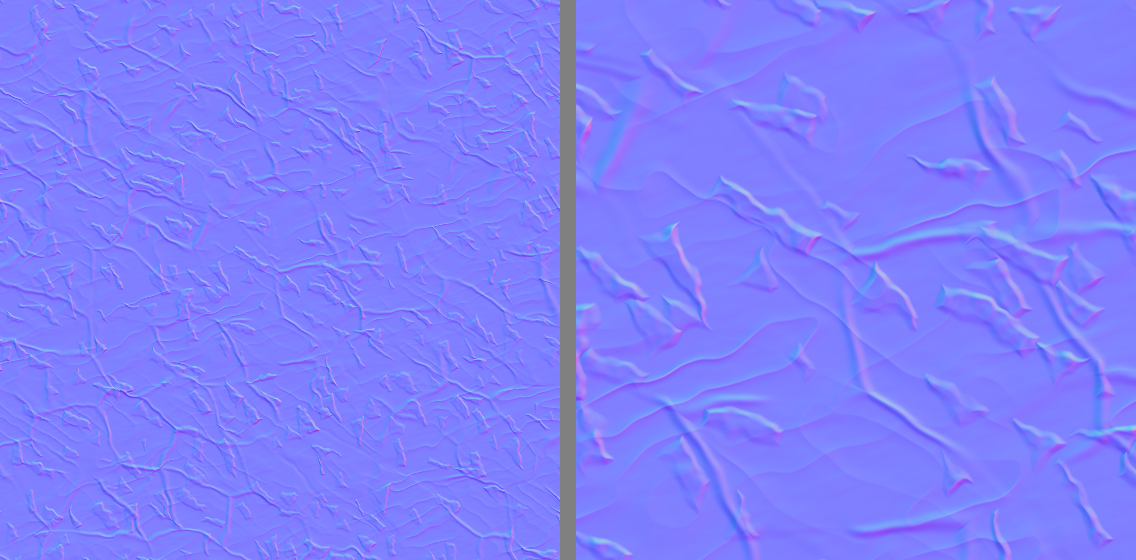
Left, the full canvas; right, a detail of the centre.
This texture map is drawn by a WebGL 1 fragment shader. Its source:

```glsl
precision highp float;

uniform vec2 u_resolution;

const float SAMPLE_STEP = 0.0013;   // spacing of the slope samples
const float RELIEF = 1.0;           // overall strength of the slopes

const float CHIP_GRID = 24.0;
const float CHIP_SHARE = 0.62;
const float CHIP_HEIGHT = 0.0019;
const float CHIP_EDGE = 0.0055;
const vec2 CHIP_MIN = vec2(0.010, 0.004);
const vec2 CHIP_MAX = vec2(0.029, 0.012);
const float CHIP_STEEPEST = -1.5;   // range of chip directions, radians
const float CHIP_FLATTEST = -0.15;

const vec2 FOLD_SCALE = vec2(7.0, 11.0);
const float FOLD_ANGLE = -0.5;
const float FOLD_WIDTH = 0.06;
const float FOLD_HEIGHT = 0.0011;
const float FAULT_HEIGHT = 0.0011;

const vec2 STREAK_SCALE = vec2(13.0, 48.0);
const float STREAK_ANGLE = 0.36;
const float CROSS_ANGLE = -0.6;
const float STREAK_HEIGHT = 0.00075;
const float GRAIN_HEIGHT = 0.00013;

float hash1(vec2 p) {
  vec3 q = fract(vec3(p.xyx) * 0.1031);
  q += dot(q, q.yzx + 33.33);
  return fract((q.x + q.y) * q.z);
}

vec2 hash2(vec2 p) {
  return vec2(hash1(p + 17.3), hash1(p + 71.9));
}

float noise(vec2 p) {
  vec2 i = floor(p), f = fract(p);
  f = f * f * f * (f * (f * 6.0 - 15.0) + 10.0);
  vec2 e = vec2(1.0, 0.0);
  return mix(mix(hash1(i), hash1(i + e.xy), f.x),
             mix(hash1(i + e.yx), hash1(i + e.xx), f.x), f.y);
}

vec2 noise2(vec2 p) {
  return vec2(noise(p), noise(p + 43.7)) - 0.5;
}

// Coordinates in a frame whose x axis points along the angle
vec2 turn(vec2 p, float angle) {
  float c = cos(angle), s = sin(angle);
  return vec2(c * p.x + s * p.y, c * p.y - s * p.x);
}

// Cell pattern: x = distance from the border, y = random value of the cell
vec2 cells(vec2 p) {
  vec2 base = floor(p);
  float first = 8.0, second = 8.0, id = 0.0;
  for (int j = -1; j <= 1; j++) {
    for (int i = -1; i <= 1; i++) {
      vec2 cell = base + vec2(float(i), float(j));
      float d = length(cell + 0.1 + 0.8 * hash2(cell) - p);
      if (d < first) {
        second = first;
        first = d;
        id = hash1(cell + 5.1);
      } else {
        second = min(second, d);
      }
    }
  }
  return vec2(second - first, id);
}

// Raised slanted flakes, tapered and steepest on their upper right side
float chips(vec2 p, float rough) {
  vec2 base = floor(p * CHIP_GRID);
  float top = 0.0;
  for (int j = -1; j <= 1; j++) {
    for (int i = -1; i <= 1; i++) {
      vec2 cell = base + vec2(float(i), float(j));
      if (hash1(cell + 3.7) > CHIP_SHARE) continue;
      vec2 shape = hash2(cell + 120.0);
      vec2 kind = hash2(cell + 260.0);
      vec2 q = p - (cell + hash2(cell)) / CHIP_GRID;
      q = turn(q, mix(CHIP_STEEPEST, CHIP_FLATTEST, kind.x));
      vec2 size = mix(CHIP_MIN, CHIP_MAX, shape);
      float taper = 1.0 + (kind.y * 1.8 - 0.9) * q.x / size.x;
      q.y += (shape.y - 0.5) * 0.5 * q.x;
      float d = max(abs(q.x) - size.x, abs(q.y) - size.y * taper);
      float ramp = 0.65 + 0.35 * clamp(q.y / size.y, -1.0, 1.0);
      float body = smoothstep(0.0, CHIP_EDGE, -d) * ramp;
      top = max(top, body * (0.5 + 0.5 * shape.x) * (1.0 + kind.y * rough));
    }
  }
  return top;
}

// Thin crests of stretched noise
float streaks(vec2 p, float angle) {
  float crest = 1.0 - abs(2.0 * noise(turn(p, angle) * STREAK_SCALE) - 1.0);
  return crest * crest * crest;
}

float height(vec2 p) {
  vec2 w = p + 0.022 * noise2(p * 13.0) + 0.008 * noise2(p * 48.0 + 9.0);
  vec2 jagged = w + 0.0035 * noise2(p * 130.0);

  float rough = 1.1 * (noise(p * 150.0 + 31.0) - 0.5);
  float h = CHIP_HEIGHT * chips(jagged, rough);

  // Long folds and slight steps between the large plates
  vec2 plate = cells(turn(w, FOLD_ANGLE) * FOLD_SCALE);
  float strength = smoothstep(0.25, 0.7, noise(p * 17.0 + 60.0));
  h += FOLD_HEIGHT * strength * exp(-pow(plate.x / FOLD_WIDTH, 2.0));
  h += FAULT_HEIGHT * (plate.y - 0.5) * smoothstep(0.0, 0.12, plate.x);

  // Fine creases in two directions, in patches
  float patchy = smoothstep(0.2, 0.75, noise(p * 11.0 + 80.0));
  h += STREAK_HEIGHT * mix(0.3, 1.0, patchy) * streaks(w, STREAK_ANGLE);
  h += STREAK_HEIGHT * (1.0 - patchy) * 0.7 * streaks(w + 7.0, CROSS_ANGLE);
  return h + GRAIN_HEIGHT * noise(turn(p, STREAK_ANGLE) * vec2(70.0, 190.0));
}

void main() {
  vec2 p = gl_FragCoord.xy / min(u_resolution.x, u_resolution.y) + 2.0;
  vec2 e = vec2(SAMPLE_STEP, 0.0);
  float h = height(p);
  vec2 slope = vec2(height(p + e.xy) - h, height(p + e.yx) - h) / SAMPLE_STEP;
  vec3 normal = normalize(vec3(-RELIEF * slope, 1.0));
  gl_FragColor = vec4(normal * 0.5 + 0.5, 1.0);
}
```
